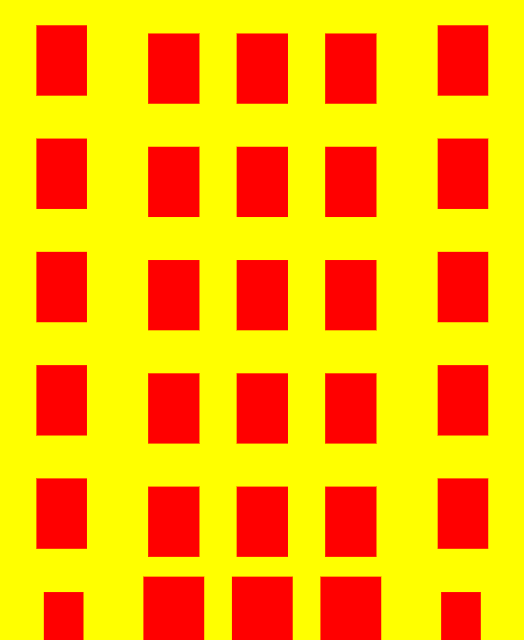
This pattern is drawn by a WebGL 1 fragment shader. Its source:

```glsl
precision highp float;

// A flat facade: five columns of red windows on yellow, with a row of doors below.
// The three inner columns hang slightly lower than the two outer ones.
// Each opening is a box distance, smoothed over one pixel; lengths are in canvas heights.

uniform vec2 u_resolution;

const vec3 WALL = vec3(1.0, 1.0, 0.0);
const vec3 OPENING = vec3(1.0, 0.0, 0.0);

const float ROWS = 5.0;
const float ROW_PITCH = 0.1770;
const float AXIS_SHIFT = 0.0005;

// Signed distance to a box centred on the origin.
float boxDistance(vec2 p, vec2 halfSize) {
  vec2 d = abs(p) - halfSize;
  return length(max(d, 0.0)) + min(max(d.x, d.y), 0.0);
}

// Coverage of a shape whose edge is smoothed over one pixel.
float coverage(float dist, float pixel) {
  return clamp(0.5 - dist / pixel, 0.0, 1.0);
}

// Position relative to the nearest of a limited number of rows, counted downwards.
float repeatDown(float y, float topCentre, float pitch, float count) {
  float row = clamp(floor((topCentre - y) / pitch + 0.5), 0.0, count - 1.0);
  return y - topCentre + row * pitch;
}

// One column of windows above a door that runs off the lower edge.
float columnDistance(vec2 p, float windowX, float doorX, float topCentre,
                     vec2 windowHalf, vec2 doorSize) {
  vec2 cell = vec2(p.x - windowX, repeatDown(p.y, topCentre, ROW_PITCH, ROWS));
  float window = boxDistance(cell, windowHalf);
  float door = boxDistance(p - vec2(doorX, 0.0), doorSize);
  return min(window, door);
}

void main() {
  float pixel = 1.0 / u_resolution.y;
  vec2 p = (gl_FragCoord.xy - vec2(0.5 * u_resolution.x, 0.0)) * pixel;
  p.x -= AXIS_SHIFT;

  // Inner columns are evenly spaced around the axis.
  float dist = 1.0;
  for (int i = -1; i <= 1; i++) {
    float x = float(i) * 0.1383;
    dist = min(dist, columnDistance(p, x, x, 0.8928,
                                    vec2(0.0401, 0.0549), vec2(0.0475, 0.0990)));
  }

  // Outer columns mirror each other, with narrower doors set slightly inwards.
  vec2 mirrored = vec2(abs(p.x), p.y);
  dist = min(dist, columnDistance(mirrored, 0.3135, 0.3104, 0.9055,
                                  vec2(0.0395, 0.0550), vec2(0.0310, 0.0749)));

  gl_FragColor = vec4(mix(WALL, OPENING, coverage(dist, pixel)), 1.0);
}
```
